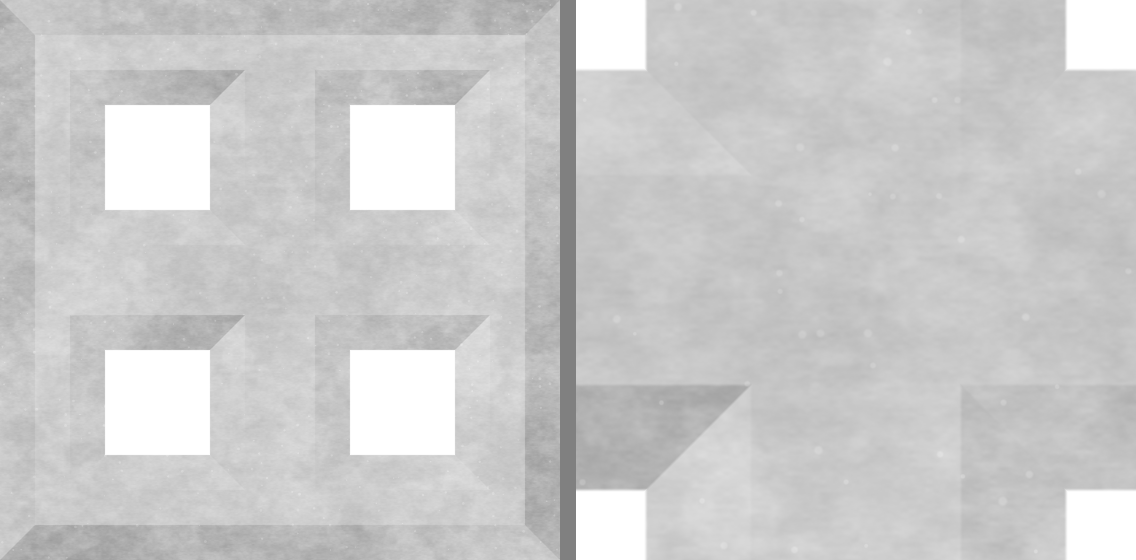
Left: the whole. Right: its middle third, enlarged.
Give the GLSL for this pattern, as a three.js fragment shader.

```glsl
// Pale concrete panel: a mitred outer frame around two by two square openings
// with bevelled sides. Facets are shaded by smooth gradients on a 16 unit grid,
// then one continuous layer of stains, grain and specks weathers the surface.
varying vec2 vUv;

float hash(vec2 p) {
  vec3 h = fract(p.xyx * vec3(0.1031, 0.1030, 0.0973));
  h += dot(h, h.yzx + 33.33);
  return fract((h.x + h.y) * h.z);
}

float valueNoise(vec2 p) {
  vec2 cell = floor(p), f = fract(p);
  f = f * f * (3.0 - 2.0 * f);
  return mix(mix(hash(cell), hash(cell + vec2(1.0, 0.0)), f.x),
             mix(hash(cell + vec2(0.0, 1.0)), hash(cell + 1.0), f.x), f.y);
}

float fbm(vec2 p) {
  float sum = 0.0, weight = 0.5;
  for (int i = 0; i < 5; i++) {
    sum += weight * valueNoise(p);
    p = mat2(1.6, 1.2, -1.2, 1.6) * p + 17.3;
    weight *= 0.55;
  }
  return sum / 1.055;
}

float edge(float d) {
  return smoothstep(-0.022, 0.022, d);
}

float boxDistance(vec2 p, float halfSize) {
  return max(abs(p.x), abs(p.y)) - halfSize;
}

// Picks the top, right, bottom or left facet shade, split along the diagonals.
float mitre(vec2 p, vec4 shades) {
  float aboveRising = edge(p.y - p.x);
  float aboveFalling = edge(p.y + p.x);
  return mix(mix(shades.z, shades.y, aboveFalling),
             mix(shades.w, shades.x, aboveFalling), aboveRising);
}

float specks(vec2 p) {
  vec2 cell = floor(p);
  vec2 centre = 0.25 + 0.5 * vec2(hash(cell + 41.0), hash(cell + 83.0));
  float radius = 0.1 + 0.16 * hash(cell + 127.0);
  float dotMask = 1.0 - smoothstep(0.4 * radius, radius, length(fract(p) - centre));
  return dotMask * step(0.91, hash(cell + 211.0));
}

// Weathering around zero: broad clouds, ragged stains, streaky grain, specks.
float weathering(vec2 p) {
  float cloud = fbm(p * 0.38 + 5.0) - 0.5;
  float ragged = fbm(p * vec2(1.3, 1.6) + 31.0);
  float stain = smoothstep(0.36, 0.64, ragged) - 0.5;
  float blotch = fbm(p * vec2(4.0, 5.5) + 63.0) - 0.5;
  float grain = valueNoise(p * vec2(13.0, 25.0)) - 0.5;
  float streak = valueNoise(p * vec2(1.5, 19.0) + 9.0) - 0.5;
  return 0.10 * cloud + 0.032 * stain + 0.075 * blotch
       + 0.022 * grain + 0.010 * streak + 0.045 * specks(p * 4.5);
}

void main() {
  vec2 p = vUv * 16.0;
  vec2 fromCentre = p - 8.0;
  vec2 inCell = mod(p - 1.0, 7.0) - 3.5;

  // Bevels around each opening: dark above and left, light below and right.
  vec2 along = clamp(inCell / 5.0 + 0.5, 0.0, 1.0);
  float bevel = mitre(inCell, vec4(mix(0.765, 0.705, along.x),
                                   mix(0.800, 0.835, along.y),
                                   mix(0.800, 0.835, along.x),
                                   mix(0.800, 0.740, along.y)));
  float shade = mix(bevel, 0.805, edge(boxDistance(inCell, 2.5)));

  // Outer frame: each side darkens towards one end, turning around the panel.
  float frame = mitre(fromCentre, vec4(mix(0.775, 0.690, vUv.x),
                                       mix(0.695, 0.770, vUv.y),
                                       mix(0.695, 0.770, vUv.x),
                                       mix(0.790, 0.690, vUv.y)));
  float inFrame = edge(boxDistance(fromCentre, 7.0));
  shade = mix(shade, frame, inFrame);

  // Darker facets show the wear more strongly.
  shade += weathering(p) * mix(1.35, 0.9, smoothstep(0.70, 0.81, shade));

  // Clean white openings, never cut into the frame.
  float opening = (1.0 - edge(boxDistance(inCell, 1.5))) * (1.0 - inFrame);
  gl_FragColor = vec4(vec3(mix(shade, 1.0, opening)), 1.0);
}
```
